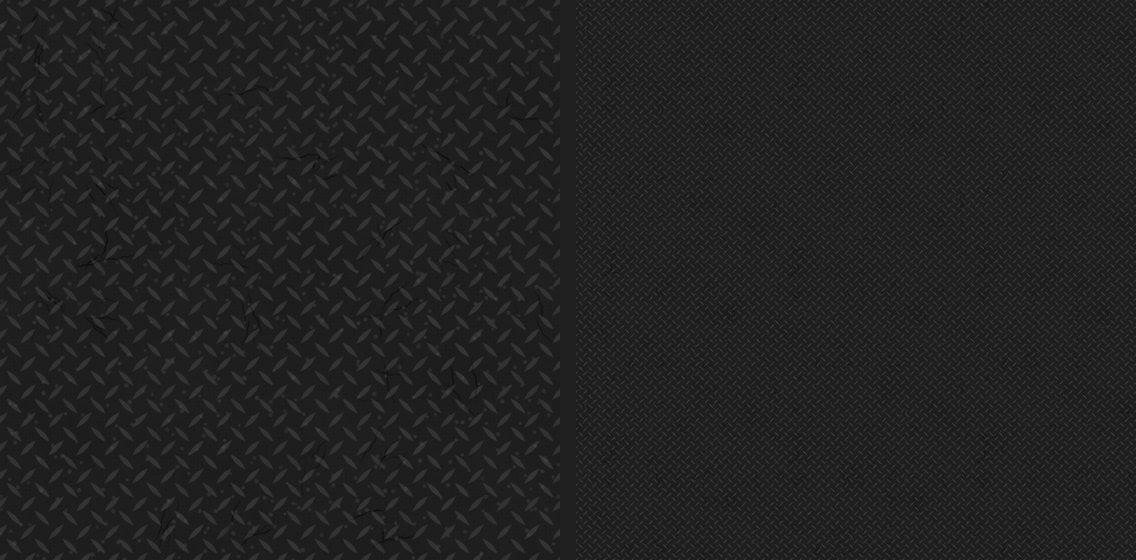
Left, the tile; right, the same tile 3 across and 3 down.
A WebGL 2 fragment shader for this texture:

```glsl
#version 300 es
precision highp float;
// Dark diamond tread plate with raised lozenges, scattered studs, fine cracks and pitting.
uniform vec2 u_resolution;
out vec4 outColor;

const float TILES = 20.0;
const float TAU = 6.2831853;

vec3 hash3(vec2 cell, float seed) {
  vec3 q = fract(vec3(cell.xyx) * vec3(0.1031, 0.1030, 0.0973) + seed * 0.137);
  q += dot(q, q.yxz + 33.33);
  return fract((q.xxy + q.yzz) * q.zyx);
}

// Slow wrapping variation, roughly -1 to 1
float drift(vec2 uv) {
  vec2 a = TAU * uv;
  return 0.4 * sin(2.0 * a.x + a.y + 1.3) + 0.35 * sin(3.0 * a.y - a.x + 4.1)
       + 0.25 * sin(5.0 * a.x + 3.0 * a.y + 2.0 * sin(2.0 * a.y));
}

// Pointed lens lying along the rising diagonal, in tile units
float lozenge(vec2 p, float soft) {
  float along = (p.x + p.y) * 0.7071;
  float across = (p.y - p.x) * 0.7071;
  float halfWidth = 0.088 * (1.0 - along * along / 0.137);
  return 1.0 - smoothstep(-soft, soft, abs(across) - halfWidth);
}

// Rising lozenges on tile corners, falling ones at tile centres
float tread(vec2 uv, float soft) {
  vec2 p = uv * TILES;
  vec2 corner = fract(p + 0.5) - 0.5;
  vec2 middle = fract(p) - 0.5;
  return max(lozenge(corner, soft), lozenge(vec2(-middle.x, middle.y), soft));
}

// Small round studs, denser in some regions
float studs(vec2 uv, float soft) {
  float grid = TILES * 2.0;
  vec2 p = uv * grid;
  float cover = 0.0;
  for (int y = -1; y <= 1; y++)
    for (int x = -1; x <= 1; x++) {
      vec2 id = floor(p) + vec2(x, y);
      vec2 cell = mod(id, grid);
      vec3 h = hash3(cell, 1.0);
      vec3 k = hash3(cell, 5.0);
      float chance = 0.44 + 0.24 * drift(cell / grid);
      float radius = mix(0.10, 0.155, k.y);
      float d = length(p - id - h.xy) - radius;
      float stud = 1.0 - smoothstep(-2.0 * soft, 2.0 * soft, d);
      cover = max(cover, stud * step(k.x, chance) * mix(0.65, 1.0, k.z));
    }
  return cover;
}

// Clusters of thin wandering cracks with tapered ends
float cracks(vec2 uv, float pixel) {
  float grid = 8.0;
  vec2 p = uv * grid;
  float cover = 0.0;
  for (int y = -1; y <= 1; y++)
    for (int x = -1; x <= 1; x++) {
      vec2 id = floor(p) + vec2(x, y);
      vec2 cell = mod(id, grid);
      vec3 cluster = hash3(cell, 11.0);
      if (cluster.x > 0.38) continue;
      for (int i = 0; i < 4; i++) {
        vec3 h = hash3(cell, 20.0 + float(i));
        vec3 k = hash3(cell, 40.0 + float(i));
        float angle = 1.57 + 2.2 * (cluster.y - 0.5) + 1.5 * (h.z - 0.5);
        vec2 dir = vec2(cos(angle), sin(angle));
        vec2 q = p - id - mix(vec2(0.2), vec2(0.8), h.xy);
        float along = dot(q, dir);
        float across = dot(q, vec2(-dir.y, dir.x));
        across += 0.018 * sin(13.0 * along + TAU * k.x) + 0.007 * sin(41.0 * along + TAU * k.y);
        float taper = 1.0 - smoothstep(0.3, 1.0, abs(along) / mix(0.12, 0.42, k.z));
        float line = 1.0 - smoothstep(0.002, 0.006 + pixel * grid, abs(across));
        cover = max(cover, line * taper * mix(0.35, 1.0, k.y));
      }
    }
  return cover;
}

// Cellular pitting: one faint dark speck per small cell
float pits(vec2 uv) {
  float grid = 140.0;
  vec2 p = uv * grid;
  vec2 cell = mod(floor(p), grid);
  vec3 h = hash3(cell, 71.0);
  float d = length(fract(p) - mix(vec2(0.35), vec2(0.65), h.xy));
  return (1.0 - smoothstep(0.05, 0.4, d)) * h.z * h.z;
}

void main() {
  vec2 uv = gl_FragCoord.xy / u_resolution;
  float pixel = 1.0 / min(u_resolution.x, u_resolution.y);
  float soft = max(0.022, 0.75 * pixel * TILES);

  float raised = tread(uv, soft);
  float stud = studs(uv, soft);
  float crack = cracks(uv, pixel);

  // Worn base metal
  vec3 color = vec3(0.118 + 0.004 * drift(uv.yx));
  color -= 0.022 * pits(uv);
  color = mix(color, vec3(0.045), 0.85 * crack);

  // Raised metal, brighter where a stud sits on a lozenge
  float wear = 0.008 * drift(fract(uv * 3.0));
  color = mix(color, vec3(0.2 + wear), max(raised, 0.9 * stud));
  color += 0.055 * raised * stud;
  color *= 1.0 - 0.25 * crack * raised;
  outColor = vec4(color, 1.0);
}
```
